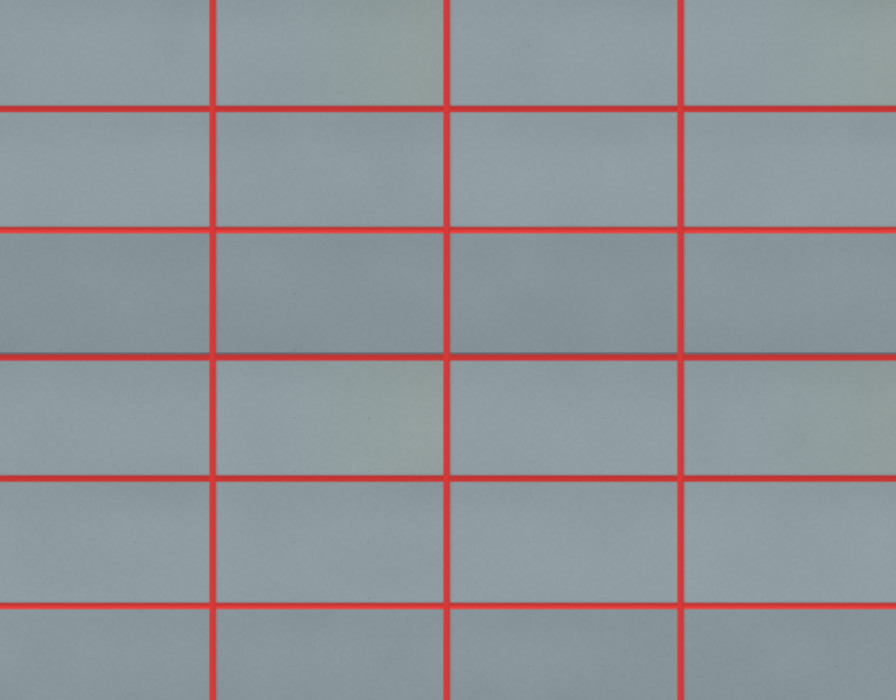
A WebGL 2 fragment shader for this pattern:

```glsl
#version 300 es
precision highp float;

uniform vec2 u_resolution;
out vec4 fragColor;

// Lengths are fractions of the canvas height.
const vec2 GRID_ORIGIN = vec2(0.3038, 0.1343);
const float COLUMN_WIDTH = 0.3342;
const float ROW_PAIR = 0.355;     // one tall row plus one short row
const float TALL_ROW = 0.182;
const float LINE_HALF = 0.0045;
const float EDGE_SOFTNESS = 0.0021;
const float GRAIN_SCALE = 240.0;
const float GRAIN_AMOUNT = 0.012;
const float MOTTLE_AMOUNT = 0.014;
const float SPECK_RADIUS = 0.0022;
const float SPECK_AMOUNT = 0.07;

const vec3 PANEL = vec3(0.562, 0.615, 0.635);
const vec3 WARM_TINT = vec3(0.008, 0.006, -0.022);
const vec3 LINE_RED = vec3(0.81, 0.215, 0.205);
const vec3 LINE_BRIGHT = vec3(0.95, 0.25, 0.24);
const vec3 LINE_DARK = vec3(0.66, 0.20, 0.20);
const vec3 SHADOW = vec3(0.36, 0.36, 0.38);

float hash(vec2 p) {
    vec3 q = fract(vec3(p.xyx) * 0.1031);
    q += dot(q, q.yzx + 33.33);
    return fract((q.x + q.y) * q.z);
}

float noise(vec2 p) {
    vec2 i = floor(p);
    vec2 f = fract(p);
    f = f * f * (3.0 - 2.0 * f);
    return mix(mix(hash(i), hash(i + vec2(1, 0)), f.x),
               mix(hash(i + vec2(0, 1)), hash(i + vec2(1, 1)), f.x), f.y);
}

// 1 when index n falls on the given phase of a repeating period.
float onPhase(float n, float period, float phase) {
    return 1.0 - step(0.5, abs(mod(n, period) - phase));
}

float lineMask(float d, float soft) {
    return 1.0 - smoothstep(LINE_HALF - soft, LINE_HALF + soft, abs(d));
}

// Two columns of faint marks, near the foot and the middle of each panel.
float specks(vec2 local, float rowHeight, vec2 cell) {
    float marks = 0.0;
    for (int i = 0; i < 4; i++) {
        vec2 slot = vec2(i % 2, i / 2);
        vec2 center = vec2(mix(0.35, 0.667, slot.x) * COLUMN_WIDTH,
                           mix(0.06, 0.5, slot.y) * rowHeight);
        float strength = mix(0.2, 1.0, hash(cell + slot * 17.0 + 50.0));
        float d = length(local - center);
        marks += strength * (1.0 - smoothstep(0.0, SPECK_RADIUS, d));
    }
    return marks;
}

vec3 panelColor(vec2 p, vec2 local, vec2 uv, float rowHeight, vec2 cell) {
    float darkRow = onPhase(cell.y, 3.0, 2.0);
    float warmPanel = onPhase(cell.y, 3.0, 1.0) * onPhase(cell.x, 2.0, 0.0);
    vec3 color = PANEL + WARM_TINT * warmPanel * smoothstep(0.2, 1.0, uv.x);

    // Broad shading, deeper under each upper line and in the dark rows.
    color -= darkRow * mix(0.042, 0.018, uv.y);
    color -= 0.024 * smoothstep(0.55, 1.0, uv.y) * mix(0.5, 1.0, uv.x);
    color += 0.012 * (hash(cell + 9.0) - 0.5);

    color += MOTTLE_AMOUNT * (noise(p * 16.0) - 0.5);
    color += GRAIN_AMOUNT * (noise(p * GRAIN_SCALE) - 0.5);
    return color - SPECK_AMOUNT * specks(local, rowHeight, cell);
}

void main() {
    vec2 p = gl_FragCoord.xy / u_resolution.y;
    vec2 g = p - GRID_ORIGIN;
    float soft = max(EDGE_SOFTNESS, 0.75 / u_resolution.y);

    // Panel index and coordinates, with alternating row heights.
    float pairY = mod(g.y, ROW_PAIR);
    float upper = step(TALL_ROW, pairY);
    float rowHeight = mix(TALL_ROW, ROW_PAIR - TALL_ROW, upper);
    vec2 cell = vec2(floor(g.x / COLUMN_WIDTH),
                     2.0 * floor(g.y / ROW_PAIR) + upper);
    vec2 local = vec2(mod(g.x, COLUMN_WIDTH), pairY - upper * TALL_ROW);
    vec2 uv = local / vec2(COLUMN_WIDTH, rowHeight);

    // Signed offset from the nearest line on each axis.
    vec2 nearest = step(0.5, uv);
    vec2 d = local - nearest * vec2(COLUMN_WIDTH, rowHeight);
    float lineKind = cell.y + nearest.y;
    float brightLine = onPhase(lineKind, 3.0, 0.0);
    float shadedLine = onPhase(lineKind, 3.0, 2.0);

    vec3 color = panelColor(p, local, uv, rowHeight, cell);

    // Thin shade along the line edges.
    float shadeY = 1.0 - smoothstep(0.0, 0.0035, abs(d.y - LINE_HALF - 0.001));
    float shadeX = 1.0 - smoothstep(0.0, 0.004, abs(d.x - LINE_HALF - 0.001));
    color = mix(color, SHADOW, shadeY * mix(0.12, 0.75, shadedLine));
    color = mix(color, SHADOW, shadeX * 0.18);

    // Horizontal lines: dark upper edge, lighter lower edge.
    float across = smoothstep(-LINE_HALF, LINE_HALF, d.y);
    vec3 lowerRed = mix(LINE_RED, LINE_BRIGHT, brightLine);
    vec3 rowRed = mix(lowerRed, mix(LINE_RED, LINE_DARK, 0.6), across);
    color = mix(color, rowRed, lineMask(d.y, soft));

    // Vertical lines: lighter core, darker right edge.
    float side = smoothstep(0.0, LINE_HALF, d.x);
    vec3 columnRed = mix(mix(LINE_RED, LINE_BRIGHT, 0.25), LINE_DARK, 0.4 * side);
    color = mix(color, columnRed, lineMask(d.x, soft));

    fragColor = vec4(color, 1.0);
}
```
